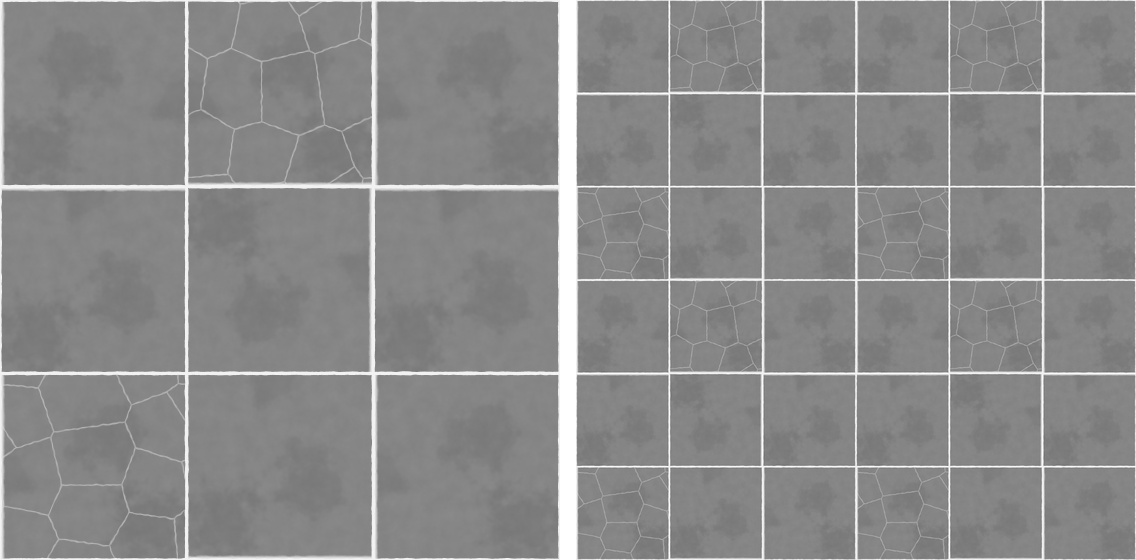
Left: one tile. Right: repeated 2 by 2.
Reproduce this texture procedurally as a WebGL 1 fragment shader.

```glsl
precision highp float;
uniform vec2 u_resolution;

const float TILES = 3.0;
const float GROUT_HALF = 0.009;
const float CRACK_HALF = 0.004;
const vec3 GROUT = vec3(0.95);
const vec3 STONE = vec3(0.523);
const vec3 CRACK = vec3(0.72);
const vec3 CHIPPED = vec3(0.86);

vec2 hash2(vec2 p) {
  vec3 q = fract(p.xyx * vec3(0.1031, 0.1030, 0.0973));
  q += dot(q, q.yzx + 33.33);
  return fract((q.xx + q.yz) * q.zy);
}

// Gradient noise that wraps after a whole number of cells
float corner(vec2 cell, vec2 offset, float period) {
  float angle = 6.28318 * hash2(mod(cell, period) + 7.0).x;
  return dot(vec2(cos(angle), sin(angle)), offset);
}

float gradientNoise(vec2 p, float period) {
  vec2 i = floor(p);
  vec2 f = p - i;
  vec2 u = f * f * f * (f * (f * 6.0 - 15.0) + 10.0);
  vec2 e = vec2(1.0, 0.0);
  float low = mix(corner(i, f, period), corner(i + e, f - e, period), u.x);
  float high = mix(corner(i + e.yx, f - e.yx, period), corner(i + 1.0, f - 1.0, period), u.x);
  return mix(low, high, u.y);
}

float fbm(vec2 p, float period) {
  float sum = 0.0;
  float gain = 1.0;
  for (int i = 0; i < 4; i++) {
    sum += gain * gradientNoise(p * period, period);
    period *= 2.0;
    gain *= 0.6;
  }
  return sum;
}

// Distance to the nearest border of wrapped Voronoi cells
vec2 cellSeed(vec2 cell, float cells) {
  return cell + 0.1 + 0.8 * hash2(mod(cell, cells) + 23.0);
}

float crackDistance(vec2 p, float cells) {
  vec2 x = p * cells;
  vec2 home = floor(x);
  vec2 nearest = vec2(9.0);
  for (int j = -1; j <= 1; j++) {
    for (int i = -1; i <= 1; i++) {
      vec2 r = cellSeed(home + vec2(i, j), cells) - x;
      if (dot(r, r) < dot(nearest, nearest)) nearest = r;
    }
  }
  float border = 9.0;
  for (int j = -2; j <= 2; j++) {
    for (int i = -2; i <= 2; i++) {
      vec2 r = cellSeed(home + vec2(i, j), cells) - x;
      vec2 across = r - nearest;
      if (dot(across, across) > 0.0001) {
        border = min(border, dot(0.5 * (r + nearest), normalize(across)));
      }
    }
  }
  return border / cells;
}

// Turn the stone so that neighbouring tiles differ
vec2 orient(vec2 p, vec2 id, vec2 odd, float cracked) {
  if (cracked > 0.5 || (id.x > 1.5 && odd.y < 0.5)) return vec2(1.0 - p.x, p.y);
  if (odd.x * odd.y > 0.5) return vec2(p.x, 1.0 - p.y);
  return odd.x + odd.y > 0.5 ? p.yx : p;
}

float stain(vec2 p, vec2 center, float radius, float roughness) {
  return 1.0 - smoothstep(0.55, 1.2, length(p - center) / radius + roughness);
}

vec3 stone(vec2 p) {
  float mottle = fbm(p, 11.0);
  float roughness = 0.75 * fbm(p + 0.37, 5.0);
  float dark = stain(p, vec2(0.19, 0.20), 0.21, roughness);
  dark = max(dark, 0.85 * stain(p, vec2(0.43, 0.65), 0.19, roughness));
  dark = max(dark, 0.7 * stain(p, vec2(0.94, 0.47), 0.13, roughness));
  return STONE + 0.018 * mottle - 0.042 * dark;
}

// Distance to the one worn side of each tile
float wornSide(vec2 p, vec2 odd) {
  if (odd.y < 0.5) return odd.x < 0.5 ? p.x : p.y;
  return odd.x < 0.5 ? 1.0 - p.y : 1.0 - p.x;
}

void main() {
  vec2 grid = gl_FragCoord.xy / u_resolution * TILES;
  vec2 id = floor(grid);
  vec2 p = grid - id;
  vec2 odd = mod(id, 2.0);
  float pixel = TILES / u_resolution.y;
  float cracked = 1.0 - step(0.5, abs(id.y - 2.0 * id.x));
  vec3 color = stone(orient(p, id, odd, cracked));

  // Thin wavering cracks, turned a quarter in the first tile
  vec2 q = id.x < 0.5 ? vec2(p.y, 1.0 - p.x) : p;
  vec2 warp = vec2(gradientNoise(q * 30.0, 30.0), gradientNoise(q * 30.0 + 11.5, 30.0));
  float crack = crackDistance(q + 0.006 * warp, 3.0);
  float strength = 0.8 + 0.35 * gradientNoise(q * 40.0, 40.0);
  color = mix(color, CRACK, cracked * strength * clamp((CRACK_HALF - crack) / pixel + 0.5, 0.0, 1.0));

  // Chipped bevel and ragged grout
  float ragged = fbm(grid / TILES + id * 0.31, 45.0);
  float chipEnd = 0.029 + 0.006 * ragged;
  color = mix(color, CHIPPED, 1.0 - smoothstep(0.010, chipEnd, wornSide(p, odd)));
  vec2 side = min(p, 1.0 - p);
  float edge = min(side.x, side.y) + 0.0035 * ragged - GROUT_HALF;
  color = mix(GROUT, color, clamp(edge / pixel + 0.5, 0.0, 1.0));
  gl_FragColor = vec4(color, 1.0);
}
```
